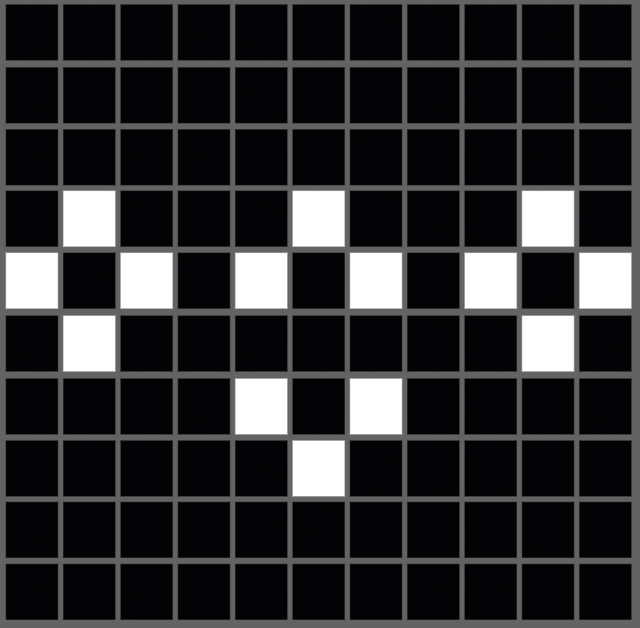
Reproduce this pattern procedurally as a Shadertoy shader.

```glsl
// Lit cells: a diamond mirrored on both sides, and a split diamond in the middle
float litCell(vec2 cell) {
    float side = abs(cell.x - 5.0);
    float outer = abs(side - 4.0) + abs(cell.y - 4.0);
    float inner = side + abs(cell.y - 5.0);
    bool lit = abs(outer - 1.0) < 0.1 || (side < 1.5 && abs(inner - 2.0) < 0.1);
    return lit ? 1.0 : 0.0;
}

// Faint layered sines that mottle the dark cells
float mottle(vec2 p) {
    float wave = sin(p.x * 310.0 + 2.0 * sin(p.y * 90.0));
    wave += sin(p.y * 420.0 + 2.0 * sin(p.x * 130.0));
    return 0.25 * wave + 0.5;
}

void mainImage(out vec4 fragColor, in vec2 fragCoord) {
    // Rows are counted from the top
    vec2 uv = fragCoord / iResolution.xy;
    uv.y = 1.0 - uv.y;

    // Grid of cells inside a narrow frame
    vec2 pitch = vec2(0.0896, 0.0991);
    vec2 firstCenter = vec2(0.0499, 0.0516);
    vec2 cell = clamp(floor((uv - firstCenter) / pitch + 0.5), vec2(0.0), vec2(10.0, 9.0));
    vec2 center = firstCenter + cell * pitch;
    center.y += 0.0011 * sin(cell.y * 1.2566); // slightly uneven rows

    // Soft-edged rectangle within each cell
    vec2 edge = abs(uv - center) - vec2(0.0407, 0.0444);
    float soft = max(0.0015, 0.75 / iResolution.y);
    float inside = 1.0 - smoothstep(-soft, soft, max(edge.x, edge.y));

    vec3 gutter = vec3(0.39);
    vec3 dark = vec3(0.006, 0.002, 0.012) + vec3(0.008, 0.002, 0.008) * mottle(uv);
    vec3 fill = mix(dark, vec3(1.0), litCell(cell));
    fragColor = vec4(mix(gutter, fill, inside), 1.0);
}
```
